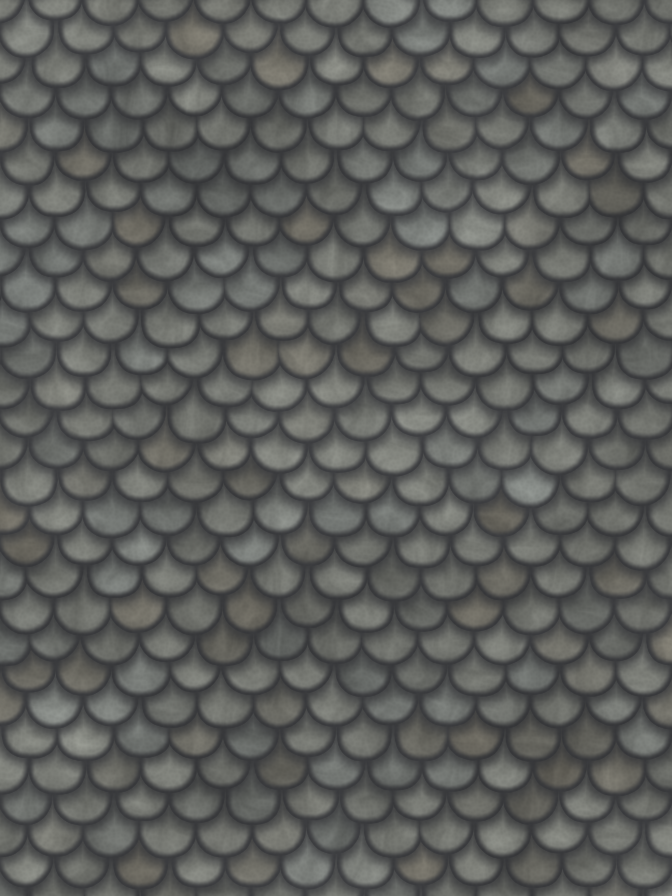
Give the GLSL for this texture, as a Shadertoy shader.

```glsl
const float COLUMNS = 12.0;
const float ROWS = 28.0;
const float HEIGHT = 16.0;            // canvas height in scale widths
const float ROW_PHASE = 0.73;         // tip of the first row, in rows from the top
const float RADIUS = 0.5;
const float ROUNDNESS = 2.2;          // above 2 flattens the tip
const float JITTER = 0.11;
const float RIM_WIDTH = 0.13;
const float SHADOW_WIDTH = 0.28;
const float SHADOW_STRENGTH = 0.86;
const float TONE_SPREAD = 0.2;
const float MOTTLE = 0.17;
const float GRAIN = 0.06;
const float STAIN = 0.11;
const vec3 GAP_COLOR = vec3(0.228, 0.232, 0.242);
const vec3 SLATE_COLOR = vec3(0.447, 0.455, 0.432);
const vec3 WARM_COLOR = vec3(0.42, 0.41, 0.375);
const vec3 COOL_COLOR = vec3(0.435, 0.45, 0.437);

vec3 hash3(vec2 p) {
    vec3 q = fract(p.xyx * vec3(0.1031, 0.1030, 0.0973));
    q += dot(q, q.yxz + 33.33);
    return fract((q.xxy + q.yzz) * q.zyx);
}

// Distance to the nearest scattered point
float cellular(vec2 p) {
    vec2 cell = floor(p);
    float nearest = 2.0;
    for (int j = -1; j <= 1; j++)
    for (int i = -1; i <= 1; i++) {
        vec2 c = cell + vec2(i, j);
        nearest = min(nearest, length(c + hash3(c + 50.0).xy - p));
    }
    return nearest;
}

// Layered, warped sines, about -1 to 1
float cloud(vec2 p) {
    float sum = 0.0, amp = 0.5;
    for (int i = 0; i < 4; i++) {
        p = mat2(0.8, 0.6, -0.6, 0.8) * p * 1.7 + 1.3;
        p += 0.6 * sin(p.yx * 1.3);
        sum += amp * sin(p.x) * sin(p.y);
        amp *= 0.6;
    }
    return sum;
}

// Round below its centre, straight sides above; y points down
float scaleDistance(vec2 p, vec3 rnd) {
    float r = RADIUS + (rnd.z - 0.5) * 0.06;
    p -= (rnd.xy - 0.5) * JITTER;
    vec2 a = vec2(abs(p.x), max(p.y + RADIUS, 0.0)) + 1e-4;
    float n = ROUNDNESS + 0.5 * (rnd.x - 0.5);
    return pow(dot(pow(a, vec2(n)), vec2(1.0)), 1.0 / n) - r;
}

vec3 scaleColor(vec2 id, vec2 p, float tipDistance) {
    vec3 rnd = hash3(id + 117.0);
    vec3 color = mix(SLATE_COLOR, WARM_COLOR, smoothstep(0.6, 1.0, rnd.x));
    color = mix(color, COOL_COLOR, smoothstep(0.6, 1.0, rnd.y));
    float tone = 1.0 + TONE_SPREAD * (rnd.z - 0.5);
    tone += MOTTLE * cloud(p * 2.2 + rnd.xy * 20.0);
    tone += 0.08 * smoothstep(0.5, 0.15, tipDistance);
    return color * tone;
}

void mainImage(out vec4 fragColor, in vec2 fragCoord) {
    vec2 uv = fragCoord / iResolution.xy;
    vec2 p = vec2(uv.x * COLUMNS, (1.0 - uv.y) * HEIGHT);
    float rowHeight = HEIGHT / ROWS;
    float soft = COLUMNS / iResolution.x;
    float firstRow = ceil(p.y / rowHeight - ROW_PHASE);
    vec2 wobble = 0.015 * vec2(cloud(p * 1.9), cloud(p.yx * 1.9 + 7.0));
    vec3 color = GAP_COLOR;

    // Paint from the lowest row up, each row overlapping the one below
    for (int i = 2; i >= -1; i--) {
        float row = firstRow + float(i);
        float shift = 0.5 * mod(row, 2.0);
        float tipY = (row + ROW_PHASE) * rowHeight;
        float column = round(p.x - shift);
        float d = 10.0;
        vec2 id = vec2(0.0);
        for (int j = -1; j <= 1; j++) {
            vec2 candidate = vec2(column + float(j), row);
            vec2 local = p + wobble - vec2(candidate.x + shift, tipY);
            float cd = scaleDistance(local, hash3(candidate + 31.0));
            if (cd < d) { d = cd; id = candidate; }
        }

        // Contact line and soft shadow on the row below
        float shadow = SHADOW_STRENGTH * (1.0 - smoothstep(-0.04, SHADOW_WIDTH, d));
        shadow = max(shadow, 1.0 - smoothstep(0.0, 0.07, d));
        color = mix(color, GAP_COLOR, shadow);

        // Scale face, dimmed towards its dark rim
        vec3 face = scaleColor(id, p, tipY - p.y);
        float rim = smoothstep(0.0, RIM_WIDTH, -d);
        face = mix(GAP_COLOR, face, rim * mix(0.88, 1.0, smoothstep(0.08, 0.3, -d)));
        color = mix(color, face, smoothstep(soft, -soft, d));
    }

    // Weathering: broad stains and fine pitting
    color *= 1.0 + STAIN * cloud(p * 0.35);
    color *= 1.0 + GRAIN * (cellular(p * 13.0) - 0.5);
    fragColor = vec4(color, 1.0);
}
```
